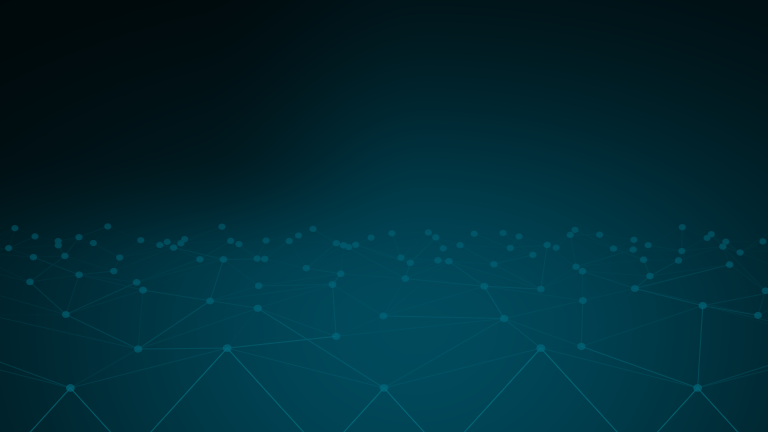
Reproduce this background procedurally as a Shadertoy shader.

```glsl
// Dark teal backdrop with a soft glow and a receding mesh of linked dots.

// Distance between dots in a row; rows shrink towards the horizon.
float rowSpacing(float row) {
    return 0.363 * pow(0.74, row);
}

float rowShift(float row) {
    return row == 1.0 ? -0.19 : 0.08 * row;
}

// Dot position: x from the canvas centre, y from the bottom, in canvas heights.
vec2 dotPosition(float row, float column) {
    float spacing = rowSpacing(row);
    float loose = min(row, 1.0);
    float swayX = 0.24 * loose * sin(column * 2.4 + row * 5.1);
    float zigzag = 0.127 * spacing * cos(3.14159 * column);
    float swayY = 0.018 * loose * sin(column * 1.7 + row * 2.3);
    return vec2((column + rowShift(row) + swayX) * spacing,
                0.51 - 0.997 * spacing - zigzag + swayY);
}

float segmentDistance(vec2 p, vec2 a, vec2 b) {
    vec2 ap = p - a, ab = b - a;
    return length(ap - ab * clamp(dot(ap, ab) / dot(ab, ab), 0.0, 1.0));
}

// Antialiased coverage of a shape with the given radius.
float coverage(float dist, float radius) {
    return clamp((radius - dist) * iResolution.y + 0.5, 0.0, 1.0);
}

vec3 backdrop(vec2 uv) {
    // Wide glow, falling off faster upwards than downwards
    vec2 offset = uv - vec2(0.54, 0.25);
    vec2 reach = vec2(0.56, offset.y > 0.0 ? 0.56 : 0.85);
    offset /= reach;
    float level = 0.04 + 0.25 * exp(-dot(offset, offset));

    // Shadow over the upper left
    float shadow = (1.0 - smoothstep(0.26, 0.56, uv.x)) * smoothstep(0.36, 0.66, uv.y);
    level *= 1.0 - 0.42 * shadow;
    return level * vec3(0.0, 1.0, 1.25);
}

void mainImage(out vec4 fragColor, in vec2 fragCoord) {
    vec2 uv = fragCoord / iResolution.xy;
    float halfWidth = 0.5 * iResolution.x / iResolution.y;
    vec2 p = vec2((uv.x * 2.0 - 1.0) * halfWidth, uv.y);
    vec3 color = backdrop(uv);

    float links = 0.0, dots = 0.0;
    if (p.y < 0.54) {
        for (float row = 0.0; row < 7.0; row++) {
            float nearness = pow(0.74, row);
            float count = ceil(halfWidth / rowSpacing(row)) + 1.0;
            for (float column = -count; column <= count; column++) {
                vec2 here = dotPosition(row, column);

                // Two links to the nearer row, or off the bottom edge
                vec2 left = here + vec2(-0.2, -0.22);
                vec2 right = here + vec2(0.2, -0.22);
                if (row > 0.0) {
                    float nearRow = row - 1.0;
                    float target = floor(here.x / rowSpacing(nearRow) - rowShift(nearRow));
                    left = dotPosition(nearRow, target);
                    right = dotPosition(nearRow, target + 1.0);
                }
                float pick = 0.5 + 0.5 * sin(column * 4.3 + row * 1.9);
                vec2 strength = row < 1.0 ? vec2(0.5)
                              : 0.42 * nearness * vec2(pick, 1.0 - pick);
                links = max(links, strength.x * coverage(segmentDistance(p, here, left), 0.0013));
                links = max(links, strength.y * coverage(segmentDistance(p, here, right), 0.0013));

                // Faint link along the row
                vec2 next = dotPosition(row, column + 1.0);
                links = max(links, 0.15 * nearness * coverage(segmentDistance(p, here, next), 0.0012));

                // Slightly flattened dot
                float radius = 0.0068 + 0.002 * nearness;
                float disc = coverage(length((p - here) * vec2(0.88, 1.0)), radius);
                dots = max(dots, disc * (0.42 + 0.2 * nearness));
            }
        }
    }

    color = mix(color, vec3(0.02, 0.52, 0.58), links);
    color = mix(color, vec3(0.0, 0.42, 0.50), dots);
    fragColor = vec4(color, 1.0);
}
```
